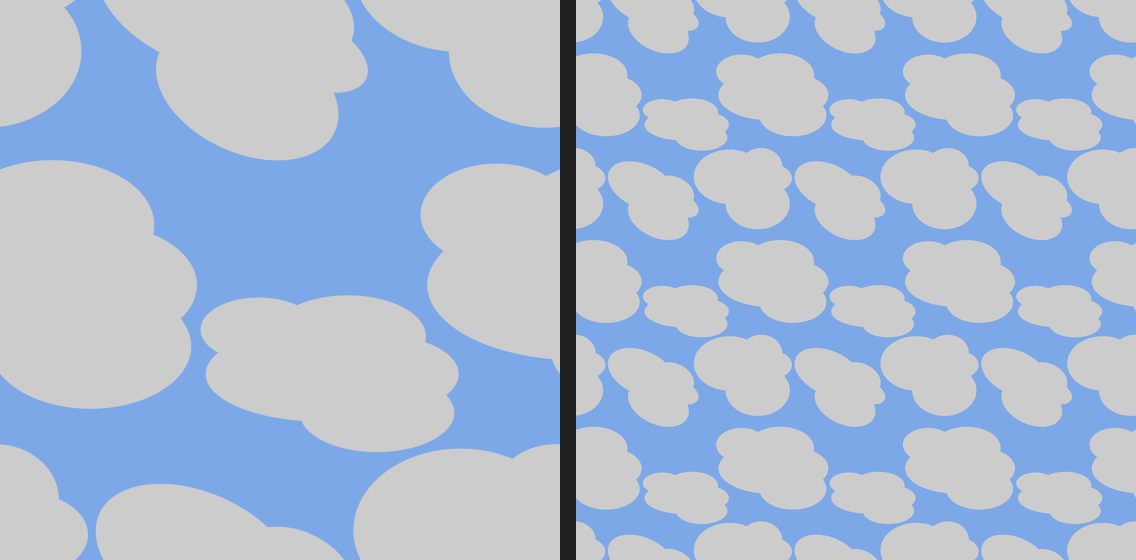
Left, the tile; right, the same tile 3 across and 3 down.
Reproduce this pattern procedurally as a Shadertoy shader.

```glsl
// Flat grey clouds on a blue sky, tiling in both directions.
// Each cloud is a union of ellipses, stretched, turned and wrapped
// around the unit canvas before its distance is measured.

const vec3 SKY = vec3(0.49, 0.66, 0.91);
const vec3 CLOUD = vec3(0.80);
const int LOBES = 5;

// Lobes as centre (xy) and radii (zw), in canvas units
const vec4 WIDE[LOBES] = vec4[LOBES](
    vec4(-0.1237, 0.0794, 0.1042, 0.0573),
    vec4( 0.0352, 0.0677, 0.1393, 0.0729),
    vec4( 0.0951, 0.0,    0.1380, 0.0690),
    vec4( 0.0872, -0.069, 0.1380, 0.0703),
    vec4(-0.0130, 0.0,    0.2057, 0.0846));

const vec4 ROUND[LOBES] = vec4[LOBES](
    vec4(-0.0755, 0.0651, 0.1914, 0.1458),
    vec4( 0.0938, 0.1198, 0.1133, 0.0990),
    vec4( 0.1445, 0.0573, 0.1146, 0.0755),
    vec4( 0.0755, -0.0794, 0.1719, 0.1367),
    vec4( 0.0,    0.0,    0.1000, 0.0800));

// Approximate signed distance to an ellipse
float ellipse(vec2 p, vec2 radii) {
    float k = length(p / radii);
    float slope = length(p / (radii * radii));
    return (k - 1.0) * max(k, 1e-3) / max(slope, 1e-3);
}

// Shortest offset on the repeating canvas
vec2 wrap(vec2 p) {
    return p - floor(p + 0.5);
}

vec2 rotate(vec2 p, float angle) {
    float c = cos(angle), s = sin(angle);
    return vec2(c * p.x - s * p.y, s * p.x + c * p.y);
}

// Signed distance to a cloud with the given place, stretch and turn
float cloud(vec2 uv, vec4 lobes[LOBES], vec2 centre, vec2 stretch, float angle) {
    vec2 p = rotate(wrap(uv - centre), -angle);
    float d = 1.0;
    for (int i = 0; i < LOBES; i++) {
        d = min(d, ellipse(p - lobes[i].xy * stretch, lobes[i].zw * stretch));
    }
    return d;
}

void mainImage(out vec4 fragColor, in vec2 fragCoord) {
    vec2 uv = fragCoord / iResolution.xy;

    float d = cloud(uv, WIDE, vec2(0.586, 0.332), vec2(1.0), 0.0);
    d = min(d, cloud(uv, WIDE, vec2(0.048, 0.491), vec2(1.303, 1.586), 0.0));
    d = min(d, cloud(uv, ROUND, vec2(0.898, 0.988), vec2(1.0), 0.0));
    d = min(d, cloud(uv, ROUND, vec2(0.399, 0.925), vec2(1.0, 0.8), -0.426));

    // Smooth edge about one pixel wide
    float edge = 0.7 / min(iResolution.x, iResolution.y);
    float cover = 1.0 - smoothstep(-edge, edge, d);
    fragColor = vec4(mix(SKY, CLOUD, cover), 1.0);
}
```
